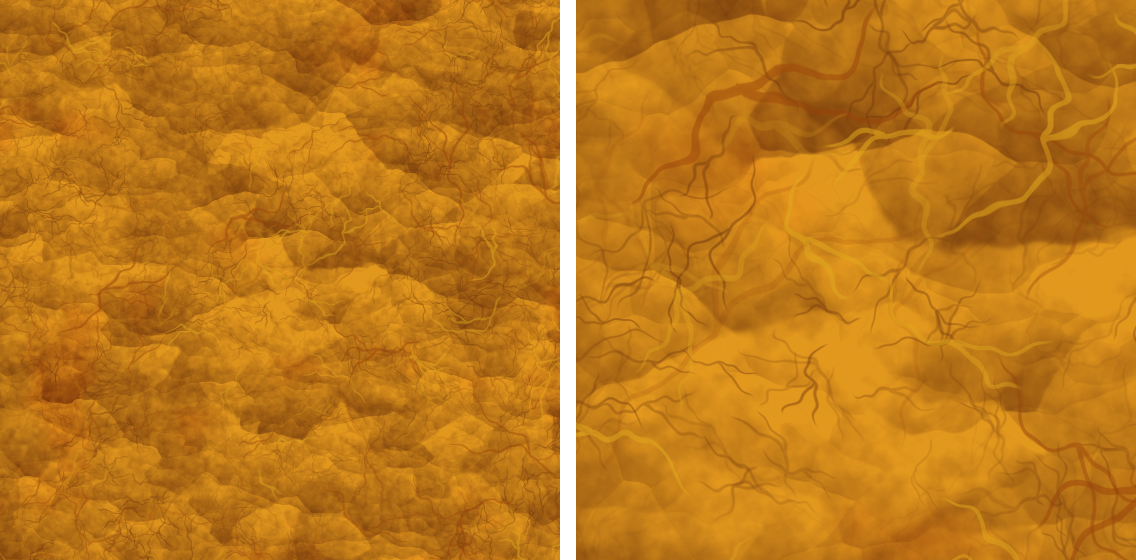
Left, the full canvas; right, a detail of the centre.
Give the GLSL for this texture, as a Shadertoy shader.

```glsl
// Crumpled amber fibre paper: angular tilted facets lit from above,
// built from creased cells at three sizes, then mottled with noise
// and strewn with forked brown, rust and yellow fibres.

#define BASE_COLOR vec3(0.712, 0.445, 0.086)
#define SHADE_STEP vec3(0.080, 0.068, 0.013)
#define BROWN_FIBRE vec3(0.44, 0.21, 0.045)
#define RUST_FIBRE vec3(0.60, 0.26, 0.035)
#define YELLOW_FIBRE vec3(0.88, 0.66, 0.11)
#define LARGE_FACETS vec2(8.5, 12.0)
#define MEDIUM_FACETS vec2(15.0, 23.0)
#define SMALL_FACETS vec2(29.0, 40.0)
#define LIGHT_DIR vec2(0.35, 0.94)
#define CREASE_DEPTH 0.7
#define CONTRAST 1.12
#define GRAIN 2.0

vec2 hash2(vec2 p) {
    vec2 k = vec2(dot(p, vec2(127.1, 311.7)), dot(p, vec2(269.5, 183.3)));
    return fract(sin(k) * 43758.5);
}

float noise(vec2 p) {
    vec2 i = floor(p), f = fract(p);
    f = f * f * (3.0 - 2.0 * f);
    float low = mix(hash2(i).x, hash2(i + vec2(1, 0)).x, f.x);
    float high = mix(hash2(i + vec2(0, 1)).x, hash2(i + vec2(1, 1)).x, f.x);
    return mix(low, high, f.y);
}

float fbm(vec2 p) {
    float sum = 0.0, amp = 0.5;
    for (int i = 0; i < 4; i++) {
        sum += amp * noise(p);
        p = mat2(1.6, 1.2, -1.2, 1.6) * p + 7.3;
        amp *= 0.5;
    }
    return sum / 0.9375;
}

// Light on a folded sheet; the lattice is turned so no rows show
float facets(vec2 p, float turn, float seed) {
    mat2 spin = mat2(cos(turn), sin(turn), -sin(turn), cos(turn));
    p = spin * p;
    vec2 lightDir = spin * LIGHT_DIR;
    vec2 id = floor(p);
    float sharpness = mix(14.0, 75.0, smoothstep(0.2, 0.55, noise(p * 0.8 + seed)));
    float total = 0.0, strongest = 0.0, light = 0.0;
    for (int y = -1; y <= 1; y++)
    for (int x = -1; x <= 1; x++) {
        vec2 cell = id + vec2(x, y);
        vec2 d = p - cell - 0.05 - 0.9 * hash2(cell + seed);
        vec2 tilt = hash2(cell + seed + 31.7) - 0.5;
        float weight = exp(-sharpness * (dot(d, d) + 0.5 * dot(d, tilt)));
        light += weight * (0.7 * dot(d, lightDir) + 1.7 * dot(tilt, lightDir));
        strongest = max(strongest, weight);
        total += weight;
    }
    float crease = (1.0 - strongest / total) * smoothstep(25.0, 70.0, sharpness);
    return light / total - CREASE_DEPTH * crease;
}

// Coverage of scattered wavy strands, each with one side branch
float fibres(vec2 p, float cells, float width, float bend, float seed) {
    vec2 q = p * cells, id = floor(q);
    float blur = cells * 0.9 / iResolution.y;
    float halfWidth = width * cells;
    float ink = 0.0;
    for (int y = -1; y <= 1; y++)
    for (int x = -1; x <= 1; x++) {
        vec2 cell = id + vec2(x, y);
        vec2 place = hash2(cell + seed), kind = hash2(cell + seed + 57.3);
        float angle = 6.2832 * kind.x, c = cos(angle), s = sin(angle);
        vec2 d = mat2(c, -s, s, c) * (q - cell - place);
        float curve = bend * (2.0 * kind.y - 1.0), phase = 20.0 * place.x;
        float path = curve * d.x * d.x + 0.06 * sin(8.0 * d.x + phase)
                   + 0.02 * sin(23.0 * d.x + 2.0 * phase);
        float slope = 2.0 * curve * d.x + 0.48 * cos(8.0 * d.x + phase)
                    + 0.46 * cos(23.0 * d.x + 2.0 * phase);
        float stem = abs(d.y - path) / sqrt(1.0 + slope * slope);
        float fork = place.x < 0.5 ? -0.7 : 0.7;
        float branchSlope = slope + fork;
        float branch = abs(d.y - path - fork * d.x) / sqrt(1.0 + branchSlope * branchSlope);
        branch += 9.0 * step(d.x, 0.0);
        float reach = d.x / mix(0.4, 0.85, place.y);
        float taper = clamp(1.0 - reach * reach, 0.0, 1.0);
        float w = halfWidth * (0.4 + 0.6 * taper);
        float strand = 1.0 - smoothstep(w - blur, w + blur, min(stem, branch));
        ink = max(ink, strand * smoothstep(0.0, 0.3, taper) * smoothstep(0.2, 0.9, kind.y));
    }
    return ink;
}

void mainImage(out vec4 fragColor, in vec2 fragCoord) {
    vec2 p = fragCoord / iResolution.y;
    vec2 warp = vec2(fbm(p * 14.0), fbm(p * 14.0 + 40.0)) - 0.5;
    vec2 folded = p + 0.035 * warp;

    // Folds, broad stains and fine grain
    float shade = 1.25 * facets(folded * LARGE_FACETS, 0.45, 3.0);
    shade += 0.95 * facets(folded * MEDIUM_FACETS + 5.0, -0.35, 71.0);
    shade += 0.5 * facets(folded * SMALL_FACETS + 9.0, 0.25, 137.0);
    shade += 1.5 * (fbm(p * 4.0 + 13.0) - 0.5) + 1.0 * (fbm(p * 16.0) - 0.5);
    shade += GRAIN * (fbm(p * 95.0) - 0.5) + 0.24;
    vec3 color = BASE_COLOR + SHADE_STEP * clamp(CONTRAST * shade, -3.3, 2.2);

    // Rusty bloom
    float bloom = smoothstep(0.58, 0.82, fbm(p * 9.0 + 90.0));
    color += bloom * vec3(0.02, -0.025, -0.01);

    // Tangled hairs gather in patches, with a few longer strands on top
    vec2 strand = p + 0.03 * warp;
    float patches = smoothstep(0.3, 0.65, fbm(p * 6.0 + 21.0));
    for (int i = 0; i < 4; i++) {
        float layer = float(i);
        float hair = fibres(strand + 0.137 * layer, 12.0 + 4.0 * layer, 0.0009, 0.5, 100.0 + 17.0 * layer);
        color = mix(color, BROWN_FIBRE, hair * (0.12 + 0.38 * patches));
    }
    color = mix(color, RUST_FIBRE, 0.50 * fibres(strand, 5.5, 0.0021, 0.3, 211.0));
    color = mix(color, RUST_FIBRE, 0.45 * fibres(strand, 10.0, 0.0014, 0.5, 257.0));
    float yellow = fibres(strand, 12.0, 0.0017, 0.9, 307.0) * smoothstep(0.45, 0.6, fbm(p * 6.0 + 60.0));
    color = mix(color, YELLOW_FIBRE, 0.55 * yellow);
    fragColor = vec4(color, 1.0);
}
```
